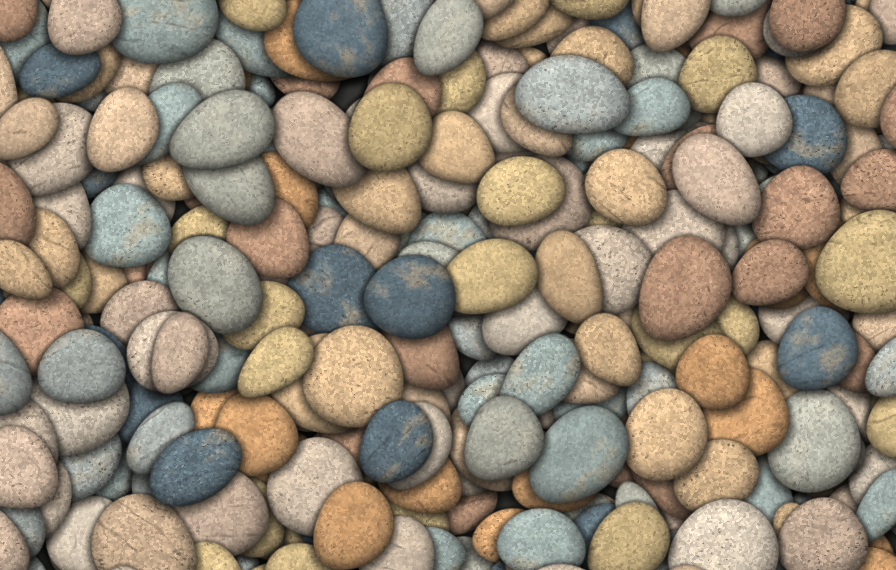
This texture is drawn by a WebGL 2 fragment shader. Its source:

```glsl
#version 300 es
precision highp float;
// Bed of smooth river pebbles, heaped in overlapping layers under soft daylight.

uniform vec2 u_resolution;
out vec4 fragColor;

const vec3 STONE[12] = vec3[12](
  vec3(0.80, 0.73, 0.65), vec3(0.79, 0.67, 0.52), vec3(0.78, 0.60, 0.42),
  vec3(0.64, 0.66, 0.64), vec3(0.75, 0.66, 0.58), vec3(0.37, 0.43, 0.46),
  vec3(0.77, 0.68, 0.50), vec3(0.80, 0.69, 0.57), vec3(0.60, 0.65, 0.63),
  vec3(0.66, 0.66, 0.61), vec3(0.69, 0.55, 0.45), vec3(0.77, 0.72, 0.65));

vec3 hash3(vec2 p) {
  vec3 q = fract(p.xyx * vec3(0.1031, 0.1030, 0.0973));
  q += dot(q, q.yxz + 33.33);
  return fract((q.xxy + q.yzz) * q.zyx);
}

mat2 rotation(float a) {
  return mat2(cos(a), -sin(a), sin(a), cos(a));
}

// Cellular noise: distance to the nearest point, and that point's random value
vec2 cellular(vec2 p) {
  vec2 cell = floor(p), best = vec2(9.0, 0.0);
  for (int j = -1; j <= 1; j++)
    for (int i = -1; i <= 1; i++) {
      vec2 c = cell + vec2(i, j);
      vec3 h = hash3(c + 3000.0);
      float d = length(c + h.xy - p);
      if (d < best.x) best = vec2(d, h.z);
    }
  return best;
}

// Layered, warped sines for broad cloudy stains
float stains(vec2 p) {
  float sum = 0.0, amp = 0.5;
  for (int i = 0; i < 4; i++) {
    p = rotation(1.1) * p * 1.7 + 2.3;
    sum += amp * sin(p.x + 1.4 * sin(p.y));
    amp *= 0.65;
  }
  return sum;
}

// Mineral colour of one stone at local position q
vec3 mineral(vec2 q, vec3 seed) {
  vec3 base = STONE[int(seed.x * 11.99)];
  float cool = smoothstep(-0.05, 0.06, base.b - base.r);
  vec2 s = q + seed.yz * 7.0;
  float stain = stains(s * vec2(12.0, 22.0));
  float mottle = stains(s * vec2(42.0, 64.0));
  base *= 0.97 + 0.14 * seed.z + 0.05 * stain + 0.045 * mottle;
  float rust = smoothstep(0.1, 1.1, stain + 0.4 * mottle);
  base = mix(base, vec3(0.72, 0.62, 0.49), (0.12 + 0.4 * cool) * rust);

  // Faint broken streaks along some stones
  float streak = 1.0 - smoothstep(0.0, 0.3, abs(sin(s.y * 60.0 + s.x * 12.0 + 0.8 * stain)));
  base *= 1.0 - 0.22 * step(0.72, seed.y) * streak * smoothstep(-0.2, 0.6, mottle);

  // Gritty grain, then clustered small pits and pale flecks on rougher stones
  float rough = 0.3 + 0.7 * fract(seed.z * 17.0);
  base *= 1.0 + (0.10 + 0.16 * rough) * (cellular(s * 210.0).y - 0.5);
  vec2 spot = cellular(s * vec2(105.0, 145.0) + 0.5 * mottle);
  float fleck = 1.0 - smoothstep(0.1, 0.2 + 0.35 * fract(spot.y * 31.0), spot.x);
  base *= 1.0 - 0.35 * rough * fleck * step(0.8, spot.y) * smoothstep(-0.3, 0.5, stain);
  return base + 0.10 * rough * fleck * step(spot.y, 0.08 + 0.25 * cool);
}

// Flattened dome lit from above, with a slightly darker rim
float domeLight(vec2 v, mat2 turn) {
  float rho = min(length(v), 1.0);
  vec2 slope = (v * turn) * rho * rho;
  vec3 normal = normalize(vec3(slope * 0.9, 1.05 - 0.35 * rho * rho));
  float diffuse = max(dot(normal, normalize(vec3(-0.22, 0.45, 0.88))), 0.0);
  return (0.37 + 0.75 * diffuse) * (1.0 - 0.25 * pow(rho, 9.0));
}

void main() {
  vec2 uv = gl_FragCoord.xy / u_resolution.y;
  float pixel = 1.0 / u_resolution.y;
  vec3 colour = vec3(0.20, 0.20, 0.19);

  // Paint layers of staggered, jittered stones from the bottom up
  for (int layer = 0; layer < 5; layer++) {
    float level = float(layer);
    float size = 0.146 + 0.004 * level;
    mat2 tilt = rotation(0.35 + 0.7 * level);
    vec2 p = tilt * uv / size + vec2(3.7, 8.3) * level + 20.0;
    p.y /= 0.92;
    for (int j = -1; j <= 1; j++)
      for (int i = -1; i <= 1; i++) {
        float row = floor(p.y) + float(j);
        float stagger = 0.5 * mod(row, 2.0);
        vec2 id = vec2(floor(p.x - stagger) + float(i), row);
        vec3 place = hash3(id + 71.0 * level + 100.0);
        vec3 form = hash3(id + 37.0 * level + 300.0);
        if (place.z > 1.0 - 0.07 * level) continue;

        // Egg-shaped outline with a gentle wobble
        vec2 centre = id + vec2(stagger, 0.0) + 0.5 + (place.xy - 0.5) * 0.4;
        vec2 away = ((p - centre) * vec2(1.0, 0.92) * size) * tilt;
        mat2 turn = rotation((form.x - 0.5) * 2.6);
        vec2 q = turn * away;
        float longR = size * mix(0.42, 0.63, form.y);
        vec2 radii = longR * vec2(1.0, mix(0.52, 0.96, sqrt(form.z)));
        vec2 v = q / radii;
        v.y *= 1.0 + 0.28 * (place.x - 0.5) * clamp(v.x, -1.0, 1.0);
        float a = atan(v.y, v.x);
        v /= 1.0 + 0.04 * sin(2.0 * a + 6.3 * place.y) + 0.035 * sin(3.0 * a + 6.3 * form.x);
        float d = (length(v) - 1.0) * radii.y;

        // Contact shadow, falling a little further below the stone
        float reach = 0.015 - 0.008 * clamp(away.y / longR, -1.0, 1.0);
        colour *= mix(0.32, 1.0, smoothstep(-0.005, reach, d));
        if (d < pixel) {
          vec3 seed = hash3(id + 53.0 * level + 700.0);
          vec3 stone = mineral(q, seed) * domeLight(v, turn);
          colour = mix(colour, stone, 1.0 - smoothstep(-pixel, pixel, d));
        }
      }
  }
  fragColor = vec4(clamp(colour, 0.0, 1.0), 1.0);
}
```
